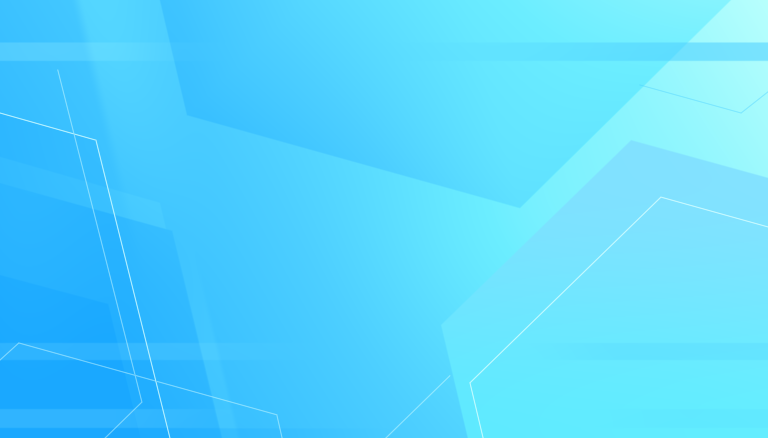
Write a Shadertoy shader that draws this background.

```glsl
// Bright cyan backdrop of tilted translucent panels, soft beams and hairlines.
#define DEEP vec3(0.10, 0.66, 1.00)
#define SKY vec3(0.30, 0.81, 1.00)
#define AQUA vec3(0.42, 0.93, 1.00)
#define PALE vec3(0.72, 1.00, 0.99)
#define PANEL_TOP vec3(0.50, 0.87, 1.00)
#define PANEL_LOW vec3(0.38, 0.93, 1.00)
#define LINE_COLOR vec3(0.85, 1.00, 1.00)
#define LINE_WIDTH 0.0013
#define TILT 0.24

float pixel; // size of one pixel in canvas heights

// Signed distance to the line a-b, positive on its left
float side(vec2 p, vec2 a, vec2 b) {
    vec2 e = normalize(b - a);
    return dot(p - a, vec2(-e.y, e.x));
}

// Convex wedge whose boundary runs a-b-c
float wedge(vec2 p, vec2 a, vec2 b, vec2 c) {
    return min(side(p, a, b), side(p, b, c));
}

float fill(float d) {
    return smoothstep(-pixel, pixel, d);
}

float stroke(vec2 p, vec2 a, vec2 b) {
    vec2 e = b - a;
    float h = clamp(dot(p - a, e) / dot(e, e), 0.0, 1.0);
    float d = length(p - a - e * h);
    return 1.0 - smoothstep(0.0, LINE_WIDTH + 0.6 * pixel, d);
}

float stroke3(vec2 p, vec2 a, vec2 b, vec2 c) {
    return max(stroke(p, a, b), stroke(p, b, c));
}

float band(float y, float low, float high) {
    return fill(y - low) * fill(high - y);
}

vec3 ramp(float t) {
    vec3 c = mix(DEEP, SKY, clamp(t / 0.45, 0.0, 1.0));
    c = mix(c, AQUA, clamp((t - 0.45) / 0.27, 0.0, 1.0));
    return mix(c, PALE, clamp((t - 0.72) / 0.28, 0.0, 1.0));
}

void mainImage(out vec4 fragColor, in vec2 fragCoord) {
    pixel = 1.0 / iResolution.y;
    vec2 p = fragCoord * pixel;

    // Brightness rises to the upper right, with a central glow
    float t = 0.05 + 0.40 * p.x + 0.25 * p.y;
    vec2 q = p - vec2(1.17, 0.45);
    t += 0.10 * exp(-dot(q, q) * 9.0);

    // Slanted beams at the left
    float s = p.x + TILT * (p.y - 1.0);
    float beam = smoothstep(0.16, 0.19, s) * (1.0 - smoothstep(0.21, 0.42, s));
    t += 0.13 * beam * smoothstep(0.30, 0.95, p.y);
    t += 0.07 * smoothstep(0.262, 0.270, s) * (1.0 - smoothstep(0.298, 0.312, s))
         * (1.0 - smoothstep(0.15, 0.50, p.y));

    // Large upper panel, darkest along its rim
    float upper = wedge(p, vec2(0.365, 1.0), vec2(0.427, 0.737), vec2(1.187, 0.525));
    upper = min(upper, side(p, vec2(1.187, 0.525), vec2(1.461, 0.795)));
    t -= 0.15 * fill(upper) * exp(-3.0 * max(upper, 0.0));

    // Stacked panels at the left
    float outline = wedge(p, vec2(0.388, 0.0), vec2(0.219, 0.680), vec2(0.0, 0.742));
    float strip = wedge(p, vec2(0.494, 0.0), vec2(0.365, 0.537), vec2(0.0, 0.642));
    float slab = wedge(p, vec2(0.507, 0.0), vec2(0.393, 0.473), vec2(0.0, 0.582));
    float corner = wedge(p, vec2(0.320, 0.0), vec2(0.247, 0.306), vec2(0.0, 0.372));
    t -= 0.06 * fill(outline) * exp(-3.0 * max(outline, 0.0));
    t += 0.06 * fill(strip) * (1.0 - fill(slab));
    t -= 0.09 * fill(slab) * smoothstep(0.0, 0.30, p.x);
    t -= 0.07 * fill(corner);
    vec3 color = ramp(t);

    // Right panel
    float right = wedge(p, vec2(1.753, 0.594), vec2(1.441, 0.680), vec2(1.007, 0.258));
    right = min(right, side(p, vec2(1.007, 0.258), vec2(1.068, 0.0)));
    vec3 panel = mix(PANEL_LOW, PANEL_TOP, smoothstep(0.0, 0.60, p.y));
    color = mix(color, panel, 0.85 * fill(right));

    // Horizontal bands: light at the left, dark at the right
    float high = band(p.y, 0.861, 0.903);
    float middle = band(p.y, 0.178, 0.217);
    float low = band(p.y, 0.023, 0.066);
    float lightBand = high * (1.0 - smoothstep(0.05, 0.55, p.x))
                    + 0.6 * middle * (1.0 - smoothstep(0.30, 0.75, p.x))
                    + 0.7 * low * (1.0 - smoothstep(0.25, 0.60, p.x));
    float darkBand = high * smoothstep(0.80, 1.60, p.x)
                   + 0.45 * middle * smoothstep(1.15, 1.45, p.x)
                   + 0.25 * low * smoothstep(1.30, 1.60, p.x);
    color = mix(color, PALE, 0.20 * lightBand);
    color = mix(color, SKY, 0.55 * darkBand);
    float base = fill(0.022 - p.y) * smoothstep(0.25, 0.40, p.x);
    color = mix(color, DEEP, 0.25 * base * (1.0 - smoothstep(0.5, 0.95, p.x)));

    // Hairlines
    float bright = stroke3(p, vec2(0.0, 0.742), vec2(0.219, 0.680), vec2(0.388, 0.0));
    bright = max(bright, stroke3(p, vec2(1.753, 0.482), vec2(1.509, 0.550), vec2(1.073, 0.126)));
    bright = max(bright, stroke(p, vec2(1.073, 0.126), vec2(1.103, 0.0)));
    float faint = stroke3(p, vec2(0.132, 0.840), vec2(0.324, 0.082), vec2(0.240, 0.0));
    faint = max(faint, stroke3(p, vec2(0.0, 0.178), vec2(0.043, 0.217), vec2(0.632, 0.053)));
    faint = max(faint, stroke(p, vec2(0.632, 0.053), vec2(0.644, 0.0)));
    faint = max(faint, stroke(p, vec2(0.881, 0.0), vec2(1.027, 0.142)));
    float shade = stroke3(p, vec2(1.461, 0.806), vec2(1.692, 0.742), vec2(1.753, 0.790));
    color = mix(color, LINE_COLOR, max(0.75 * bright, 0.45 * faint));
    color = mix(color, SKY, 0.40 * shade);
    fragColor = vec4(color, 1.0);
}
```
